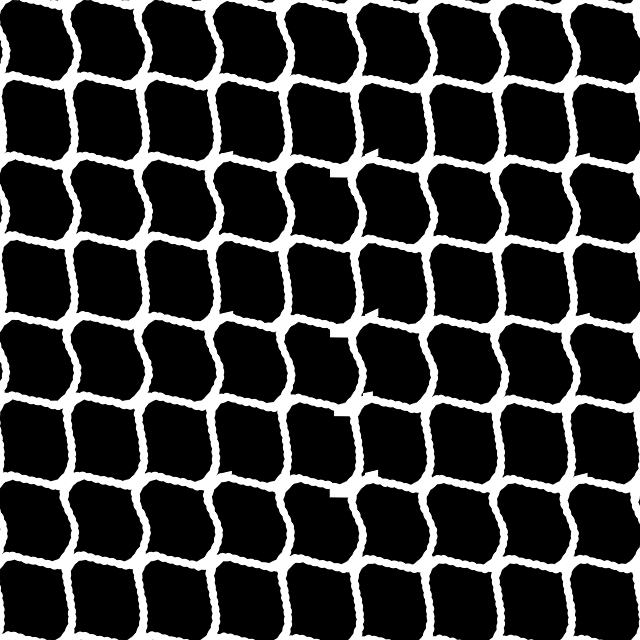
Give the GLSL for this pattern, as a WebGL 2 fragment shader.

```glsl
#version 300 es
precision highp float;
// White wavy rope net over black, nine meshes across and eight down.

uniform vec2 u_resolution;
out vec4 fragColor;

const float TAU = 6.2831853;
const vec2 MESH = vec2(85.6, 96.0); // mesh size on a sheet 768 units wide

float hash(float n) {
    n = fract(n * 0.1031);
    n *= n + 33.33;
    return fract(n * (n + n));
}

float noise(float x, float seed) {
    float i = floor(x), f = fract(x);
    return mix(hash(i + seed), hash(i + 1.0 + seed), f * f * (3.0 - 2.0 * f)) - 0.5;
}

// Sideways sway of the upright ropes; every other row sways less.
float sway(float y) {
    float swell = 1.0 + 0.45 * cos(TAU * (y - 42.0) / (2.0 * MESH.y));
    return 0.6 - 5.0 * swell * cos(TAU * (y - 15.0) / MESH.y);
}

// Rise and fall of the level ropes, steeper at the knots.
float sag(float x) {
    float a = TAU * x / MESH.x;
    return -5.0 * sin(a) - 1.5 * sin(2.0 * a);
}

// Half width of a rope with scalloped strands and a swelling at the knots.
float ropeHalfWidth(float along, float toKnot, float line, float side) {
    float strands = abs(sin(0.5 * TAU * along / 8.6 + 2.4 * line + side));
    float rough = noise(along / 6.0, 37.0 * line + 11.0 * side + 400.0);
    return 3.9 + 1.1 * strands + 0.9 * rough + 0.9 * exp(-toKnot * toKnot / 260.0);
}

float smoothMin(float a, float b, float k) {
    float h = max(k - abs(a - b), 0.0) / k;
    return min(a, b) - 0.25 * h * h * k;
}

float box(vec2 p, vec2 halfSize) {
    vec2 d = abs(p) - halfSize;
    return length(max(d, 0.0)) + min(max(d.x, d.y), 0.0);
}

void main() {
    // Sheet coordinates with y running down
    vec2 p = vec2(gl_FragCoord.x, u_resolution.y - gl_FragCoord.y) * 768.0 / u_resolution;
    float pixel = 768.0 / min(u_resolution.x, u_resolution.y);

    // Slow drift of the whole net
    p.y -= 0.7 + 4.0 * smoothstep(150.0, 450.0, p.x);
    p.x += 3.0 * smoothstep(450.0, 520.0, p.y) * min(abs(p.x - 430.0) / 300.0, 1.0);

    // Distance to the nearest rope of each direction
    vec2 q = p - vec2(sway(p.y), sag(p.x));
    vec2 knot = round(q / MESH);
    vec2 offset = q - knot * MESH;
    vec2 side = step(0.0, offset);
    float upright = abs(offset.x) - ropeHalfWidth(p.y, offset.y, knot.x + 3.0, side.x);
    float level = abs(offset.y) - ropeHalfWidth(p.x, offset.x, knot.y + 17.0, side.y);

    // Two opposite corners of each mesh are rounded, the others sharp
    float fillet = mix(1.5, 17.0, smoothstep(-10.0, 70.0, offset.x * offset.y));
    float d = smoothMin(upright, level, fillet);

    // Torn overlaps at some knots of the even rows
    vec2 g = p - knot * MESH;
    bool evenRow = mod(knot.y, 2.0) < 0.5 && knot.y > 1.0 && knot.y < 7.0;
    if (knot.x == 5.0 && (evenRow || knot.y == 5.0)) {
        float size = evenRow ? 1.0 : 0.75;
        d = min(d, box(g - vec2(-20.0 * size, 10.5), vec2(12.0, 6.0 * size)));
        vec2 flap = g - vec2(18.0 * size, -10.5);
        flap.y += 0.35 * flap.x * (0.4 + hash(knot.y + 5.0));
        d = min(d, box(flap, vec2(8.0, 4.6) * size));
    } else if (evenRow && mod(knot.x, 5.0) == 3.0) {
        vec2 flap = g - vec2(15.0, -9.0);
        flap.y += 0.25 * flap.x;
        d = min(d, box(flap, vec2(8.0, 2.3)));
    }

    float rope = 1.0 - smoothstep(-0.6 * pixel, 0.6 * pixel, d);
    fragColor = vec4(vec3(rope), 1.0);
}
```
